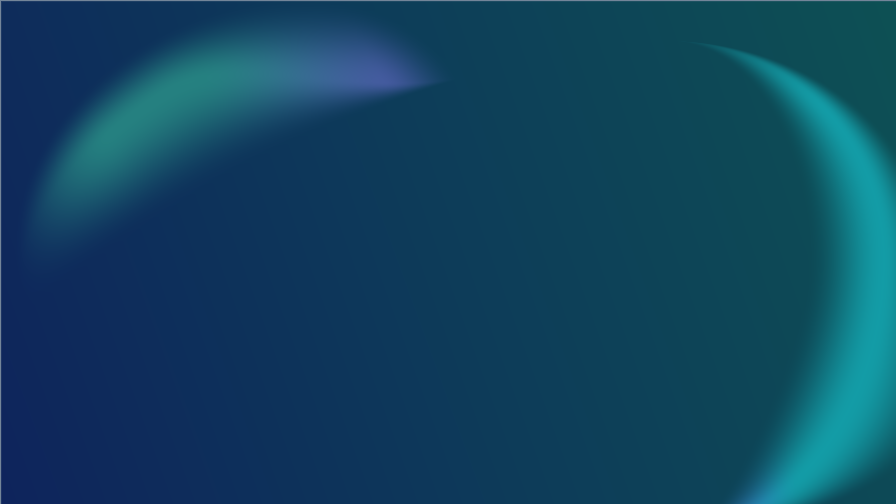
This background is drawn by a WebGL 2 fragment shader. Its source:

```glsl
#version 300 es
precision highp float;
// Deep blue to teal backdrop with two soft crescents of light.
// Each crescent is a band between two elliptic arcs; its light climbs from
// one rim to a bright ridge and falls away to the other rim.

uniform vec2 u_resolution;
out vec4 fragColor;

// Lengths are in canvas heights.
const vec3 NAVY = vec3(0.055, 0.14, 0.36);
const vec3 PETROL = vec3(0.05, 0.235, 0.35);
const vec3 PINE = vec3(0.05, 0.315, 0.33);
const vec2 BACKDROP_AXIS = vec2(0.94, 0.34);

const vec3 LEAF_GREEN = vec3(0.15, 0.52, 0.51);
const vec3 LEAF_VIOLET = vec3(0.28, 0.36, 0.64);
const vec2 LEAF_START = vec2(0.0625, 0.380);
const vec2 LEAF_END = vec2(0.914, 0.843);
const float LEAF_HEIGHT = 0.363;
const float LEAF_HOLLOW = 0.051;

const vec3 ARC_TEAL = vec3(0.075, 0.61, 0.65);
const vec3 ARC_BLUE = vec3(0.18, 0.46, 0.70);
const vec2 ARC_ORIGIN = vec2(1.324, 0.486);
const float ARC_RISE = 0.433;
const float ARC_DROP = 0.546;
const float ARC_INNER = 0.278;
const float ARC_RIDGE = 0.430;
const float ARC_OUTER = 0.528;

const vec3 RIM_COLOR = vec3(0.45, 0.52, 0.60);
const float RIM_WIDTH = 0.0023;

// Soft hill that is zero at both rims and one on the ridge.
float hill(float x, float low, float ridge, float high) {
    return smoothstep(low, ridge, x) * (1.0 - smoothstep(ridge, high, x));
}

vec3 backdrop(vec2 p, float aspect) {
    float t = dot(p, BACKDROP_AXIS) / dot(vec2(aspect, 1.0), BACKDROP_AXIS);
    vec3 lower = mix(NAVY, PETROL, clamp(2.0 * t, 0.0, 1.0));
    return mix(lower, PINE, clamp(2.0 * t - 1.0, 0.0, 1.0));
}

// Half ellipse above a tilted chord, with a hollow lower side.
vec4 leaf(vec2 p) {
    vec2 chord = LEAF_END - LEAF_START;
    float span = length(chord);
    vec2 along = chord / span;
    vec2 q = p - LEAF_START;
    float t = dot(q, along) / span;
    float v = dot(q, vec2(-along.y, along.x));

    float s = 2.0 * t - 1.0;
    float bulge = max(1.0 - s * s, 0.0);
    float low = LEAF_HOLLOW * bulge;
    float high = LEAF_HEIGHT * sqrt(bulge);
    float across = (v - low) / max(high - low, 1e-4);

    // The ridge sinks to the lower rim toward the right tip.
    float ridge = 0.66 - 0.62 * smoothstep(0.45, 1.05, t);
    float ends = smoothstep(0.0, 0.32, t) * (1.0 - smoothstep(0.85, 1.0, t));
    vec3 color = mix(LEAF_GREEN, LEAF_VIOLET, smoothstep(0.38, 0.80, p.x));
    return vec4(color, 0.95 * ends * hill(across, 0.0, ridge, 1.0));
}

// Tall crescent that opens to the left and widens below its middle.
vec4 arc(vec2 p) {
    vec2 q = p - ARC_ORIGIN;
    float y = q.y / (q.y > 0.0 ? ARC_RISE : ARC_DROP);
    float bow = sqrt(max(1.0 - y * y, 0.0));
    float across = q.x / max(bow, 1e-3);
    float below = smoothstep(0.0, ARC_ORIGIN.y, -q.y);

    float inner = ARC_INNER - 0.065 * below;
    float outer = ARC_OUTER + 0.197 * below;
    float light = hill(across, inner, ARC_RIDGE, outer);
    float tip = smoothstep(0.0, 0.75, bow + 0.35 * below);
    float blue = smoothstep(0.18, 0.0, p.y) * smoothstep(1.60, 1.44, p.x);
    return vec4(mix(ARC_TEAL, ARC_BLUE, blue), light * tip);
}

void main() {
    vec2 p = gl_FragCoord.xy / u_resolution.y;
    float aspect = u_resolution.x / u_resolution.y;
    vec3 color = backdrop(p, aspect);

    vec4 glow = leaf(p);
    color = mix(color, glow.rgb, glow.a);
    glow = arc(p);
    color = mix(color, glow.rgb, glow.a);

    // Hairline along the left and top sides.
    float edge = min(p.x, 1.0 - p.y);
    float rim = clamp((RIM_WIDTH - edge) * u_resolution.y + 0.5, 0.0, 1.0);
    fragColor = vec4(mix(color, RIM_COLOR, rim), 1.0);
}
```
